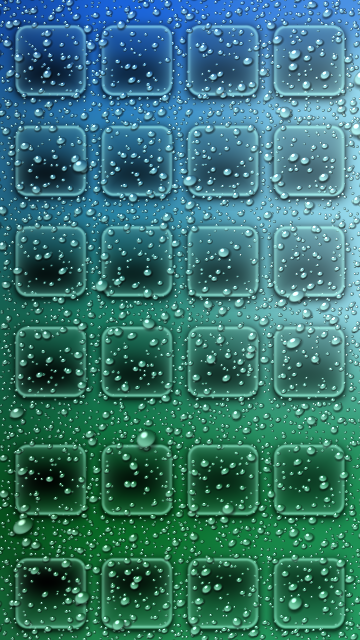
Write a Shadertoy shader that draws this pattern.

```glsl
#define COLUMNS 4.0
#define ROWS 6
#define FIRST_TILE vec2(0.141, 1.610)
#define TILE_STEP vec2(0.2393, 0.279)
#define ROW_GAPS vec2(0.049, 0.036)
#define TILE_HALF 0.098
#define CORNER 0.034
#define RIM_WIDTH 0.0075
#define SHADOW_SOFTNESS 0.011
#define DROP_SHADOW 0.5
#define PALE vec3(0.62, 0.88, 0.95)

float hash(vec2 p) {
    return fract(sin(dot(p, vec2(127.1, 311.7))) * 43758.5453);
}

vec2 hash2(vec2 p) {
    return vec2(hash(p), hash(p + 19.7));
}

float roundedBox(vec2 p, float halfSize, float radius) {
    vec2 q = abs(p) - halfSize + radius;
    return length(max(q, 0.0)) + min(max(q.x, q.y), 0.0) - radius;
}

// Blue to green glass, brighter towards the right
vec3 backdrop(vec2 p, float v) {
    vec3 c = mix(vec3(0.12, 0.55, 0.31), vec3(0.03, 0.42, 0.15), smoothstep(0.0, 0.18, v));
    c = mix(c, vec3(0.10, 0.50, 0.38), smoothstep(0.18, 0.48, v));
    c = mix(c, vec3(0.18, 0.53, 0.73), smoothstep(0.46, 0.76, v));
    c = mix(c, vec3(0.10, 0.39, 0.86), smoothstep(0.76, 1.0, v));
    float band = smoothstep(0.2, 0.55, v) * (1.0 - 0.6 * smoothstep(0.85, 1.0, v));
    c = mix(c, PALE, 0.95 * smoothstep(0.3, 1.05, p.x) * band);
    c = mix(c, vec3(0.16, 0.66, 0.44), 0.6 * smoothstep(0.3, 1.0, p.x) * (1.0 - band) * smoothstep(0.6, 0.4, v));
    return c * mix(0.76, 1.0, smoothstep(0.0, 0.35, p.x));
}

// Offset from the nearest tile centre in xy, column and row in zw
vec4 nearestTile(vec2 p) {
    float column = clamp(round((p.x - FIRST_TILE.x) / TILE_STEP.x), 0.0, COLUMNS - 1.0);
    float x = p.x - FIRST_TILE.x - column * TILE_STEP.x;
    vec4 best = vec4(x, 9.0, column, 0.0);
    for (int i = 0; i < ROWS; i++) {
        float row = float(i);
        float gap = dot(ROW_GAPS, step(vec2(4.0, 5.0), vec2(row)));
        float y = p.y - FIRST_TILE.y + row * TILE_STEP.y + gap;
        if (abs(y) < abs(best.y)) best = vec4(x, y, column, row);
    }
    return best;
}

vec3 glassTile(vec3 col, vec4 tile, float d, float px) {
    // Shadow cast below the tile, hidden behind the glass
    float inside = smoothstep(px, -px, d);
    float under = max(roundedBox(tile.xy + vec2(0.0, 0.007), TILE_HALF, CORNER), 0.0);
    col *= 1.0 - 0.6 * exp(-under / SHADOW_SOFTNESS) * (1.0 - inside);

    // Dark core, deeper to the left and in the lower rows
    vec2 q = tile.xy / TILE_HALF;
    q -= vec2(-0.1, mix(-0.38, 0.35, smoothstep(3.0, 5.0, tile.w)));
    float core = exp(-dot(q, q * vec2(0.6, 2.6)));
    float column = tile.z / (COLUMNS - 1.0);
    float depth = mix(0.94, 0.42, column) * mix(0.74, 1.06, tile.w / 5.0);
    vec3 glass = col * mix(0.8, 0.74, column);
    return mix(col, glass * (1.0 - core * depth), inside);
}

// Bright bevel and inner glow along the tile edge
vec3 glassRim(vec3 col, vec3 tint, vec2 q, float d, float px) {
    float inside = smoothstep(px, -px, d);
    vec3 light = mix(tint, vec3(0.70, 1.0, 0.92), 0.55);
    float ends = smoothstep(0.4, 1.0, abs(q.y) / TILE_HALF);
    float line = exp(-pow((d + 0.005) / (0.5 * RIM_WIDTH), 2.0));
    float glow = exp(min(d, 0.0) / (2.2 * RIM_WIDTH));
    return mix(col, light, inside * clamp(line * (0.2 + 0.35 * ends) + 0.55 * glow, 0.0, 1.0));
}

// Jittered water drops; radii are fractions of the cell
vec3 drops(vec3 col, vec3 tint, vec2 p, float cell, vec2 radii, float density, float px) {
    vec2 g = p / cell, id = floor(g);
    for (int j = -1; j <= 1; j++)
    for (int i = -1; i <= 1; i++) {
        vec2 n = id + vec2(i, j);
        vec2 seed = n + floor(cell * 913.0);
        if (hash(seed + 5.3) > density) continue;
        float size = hash(seed + 8.1);
        float r = mix(radii.x, radii.y, size * size);
        vec2 q = (g - n - 0.1 - 0.8 * hash2(seed)) / r;
        q.x -= 0.5 * hash(seed + 2.9) * q.y;
        q.y *= mix(0.95, 1.25, hash(seed + 3.7));
        float edge = length(q), aa = px / (r * cell);
        col *= 1.0 - DROP_SHADOW * smoothstep(1.5, 0.7, length(q - vec2(0.25, -0.4)));

        // Refracted light below, shade above, glint at upper left
        float lit = smoothstep(-0.9, 0.6, dot(q, vec2(-0.35, -0.75)));
        vec3 body = mix(tint * 0.75, tint * 0.45 + vec3(0.42, 0.56, 0.52), lit);
        body *= 1.0 - 0.2 * smoothstep(0.75, 1.0, edge);
        body += 0.6 * smoothstep(0.5, 0.15, length(q - vec2(-0.3, 0.4)));
        col = mix(col, min(body, 1.0), smoothstep(1.0 + aa, 1.0 - aa, edge));
    }
    return col;
}

void mainImage(out vec4 fragColor, in vec2 fragCoord) {
    float px = 1.0 / iResolution.x;
    vec2 p = fragCoord * px;
    vec3 tint = backdrop(p, fragCoord.y / iResolution.y);
    vec4 tile = nearestTile(p);
    float d = roundedBox(tile.xy, TILE_HALF, CORNER);

    vec3 col = glassTile(tint, tile, d, px);
    float fine = mix(0.4, 0.85, step(0.0, d));
    col = drops(col, tint, p, 0.019, vec2(0.16, 0.30), fine, px);
    col = glassRim(col, tint, tile.xy, d, px);
    col = drops(col, tint, p, 0.040, vec2(0.16, 0.32), 0.8, px);
    col = drops(col, tint, p, 0.150, vec2(0.10, 0.18), 0.22, px);
    fragColor = vec4(clamp(col, 0.0, 1.0), 1.0);
}
```
